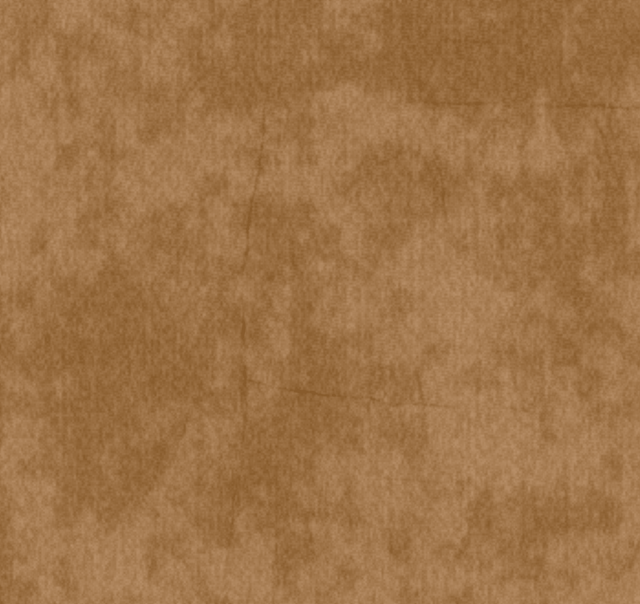
Write a WebGL 1 fragment shader that draws this texture.

```glsl
precision highp float;
uniform vec2 u_resolution;

const vec3 MEAN_TAN = vec3(0.624, 0.456, 0.286);
const vec3 TONE_STEP = vec3(0.040, 0.043, 0.050);
const float CLOUD_SCALE = 4.0;
const float CLOUD_GAIN = 3.2;
const float MOTTLE_SCALE = 24.0;
const float MOTTLE_GAIN = 4.6;
const float PATCH_CONTRAST = 1.5;
const vec2 FIBRE_SCALE = vec2(210.0, 115.0);
const float FIBRE_GAIN = 1.7;
const float GRAIN_SCALE = 330.0;
const float GRAIN_GAIN = 1.3;
const vec2 STREAK_SCALE = vec2(170.0, 5.0);
const float STREAK_GAIN = 0.6;
const float CREASE_WIDTH = 0.0028;
const float CREASE_DEPTH = 1.3;
const float CREASE_WANDER = 0.022;
const int FAINT_CREASES = 9;

float hash(vec2 p) {
  return fract(sin(dot(p, vec2(127.1, 311.7))) * 43758.5453);
}

float noise(vec2 p) {
  vec2 i = floor(p);
  vec2 f = fract(p);
  f = f * f * (3.0 - 2.0 * f);
  float low = mix(hash(i), hash(i + vec2(1.0, 0.0)), f.x);
  float high = mix(hash(i + vec2(0.0, 1.0)), hash(i + 1.0), f.x);
  return mix(low, high, f.y);
}

float fbm(vec2 p) {
  float sum = 0.0;
  float weight = 0.5;
  for (int i = 0; i < 5; i++) {
    sum += weight * noise(p);
    p = mat2(1.6, 1.2, -1.2, 1.6) * p + 17.3;
    weight *= 0.55;
  }
  return sum / 1.055;
}

// Soft elliptical stain
float stain(vec2 p, vec2 centre, vec2 radius) {
  vec2 d = (p - centre) / radius;
  return exp(-dot(d, d));
}

// Line from a to b with a sharp core and a soft halo
float crease(vec2 p, vec2 a, vec2 b) {
  vec2 along = b - a;
  float t = clamp(dot(p - a, along) / dot(along, along), 0.0, 1.0);
  float d = length(p - a - along * t);
  float width = max(CREASE_WIDTH, 1.0 / u_resolution.y);
  return exp(-d * d / (width * width)) + 0.25 * exp(-d / (4.0 * width));
}

// Broad light and dark areas
float stains(vec2 p) {
  float band = smoothstep(0.79, 0.87, p.y) * smoothstep(0.2, 0.5, p.x);
  float dark = band;
  dark += stain(p, vec2(0.20, 0.42), vec2(0.16, 0.17));
  dark += stain(p, vec2(0.97, 0.52), vec2(0.10, 0.17));
  dark += 0.8 * stain(p, vec2(0.27, 0.74), vec2(0.10, 0.03));
  dark += 0.6 * stain(p, vec2(0.80, 0.10), vec2(0.18, 0.09));
  float light = stain(p, vec2(0.86, 0.76), vec2(0.18, 0.07));
  light += stain(p, vec2(0.02, 0.60), vec2(0.10, 0.32));
  light += 0.7 * stain(p, vec2(0.20, 0.12), vec2(0.25, 0.10));
  light += 0.7 * stain(p, vec2(0.95, 0.24), vec2(0.25, 0.10));
  light += 0.5 * stain(p, vec2(0.68, 0.48), vec2(0.20, 0.14));
  return light - dark;
}

// Main fold lines and scattered faint ones
float creases(vec2 p) {
  vec2 fork = vec2(0.41, 0.37);
  float lines = crease(p, vec2(0.44, 0.82), vec2(0.40, 0.52));
  lines = max(lines, 1.3 * crease(p, vec2(0.40, 0.52), fork));
  lines = max(lines, crease(p, fork, vec2(0.63, 0.335)));
  lines = max(lines, 0.7 * crease(p, vec2(0.63, 0.33), vec2(0.87, 0.325)));
  lines = max(lines, 0.7 * crease(p, fork, vec2(0.37, 0.0)));
  lines = max(lines, 0.8 * crease(p, vec2(0.68, 0.83), vec2(1.06, 0.82)));
  lines = max(lines, 0.8 * crease(p, vec2(0.99, 0.80), vec2(1.04, 0.66)));
  for (int i = 0; i < FAINT_CREASES; i++) {
    float id = float(i);
    vec2 start = vec2(0.35 + 0.6 * hash(vec2(id, 1.0)), hash(vec2(id, 2.0)));
    float reach = 0.06 + 0.12 * hash(vec2(id, 3.0));
    vec2 heading = mod(id, 2.0) < 0.5 ? vec2(1.0, -0.06) : vec2(-0.12, 1.0);
    lines = max(lines, 0.45 * crease(p, start, start + reach * heading));
  }
  return lines;
}

void main() {
  vec2 p = gl_FragCoord.xy / u_resolution.y;
  vec2 wander = vec2(fbm(p * 13.0), fbm(p * 13.0 + 41.0)) - 0.5;

  // Clouds broken into ragged flakes
  float cloud = (fbm(p * CLOUD_SCALE + 7.0) - 0.5) * CLOUD_GAIN;
  cloud += 0.75 * stains(p + 0.12 * wander);
  float mottle = (fbm(p * MOTTLE_SCALE * vec2(1.15, 0.9)) - 0.5) * MOTTLE_GAIN;
  float flakes = smoothstep(-0.9, 0.9, cloud + mottle) - 0.5;
  float tone = 0.35 * cloud + PATCH_CONTRAST * flakes;

  // Paper fibre, grain and vertical streaks
  tone += (noise(p * FIBRE_SCALE) - 0.5) * FIBRE_GAIN;
  tone += (noise(p * GRAIN_SCALE + 90.0) - 0.5) * GRAIN_GAIN;
  tone += (noise(p * STREAK_SCALE) - 0.5) * STREAK_GAIN;

  float wear = smoothstep(0.2, 0.65, noise(p * 22.0 + 5.0));
  tone -= CREASE_DEPTH * mix(0.35, 1.0, wear) * creases(p + CREASE_WANDER * wander);

  gl_FragColor = vec4(MEAN_TAN + TONE_STEP * clamp(tone, -2.3, 2.3), 1.0);
}
```
